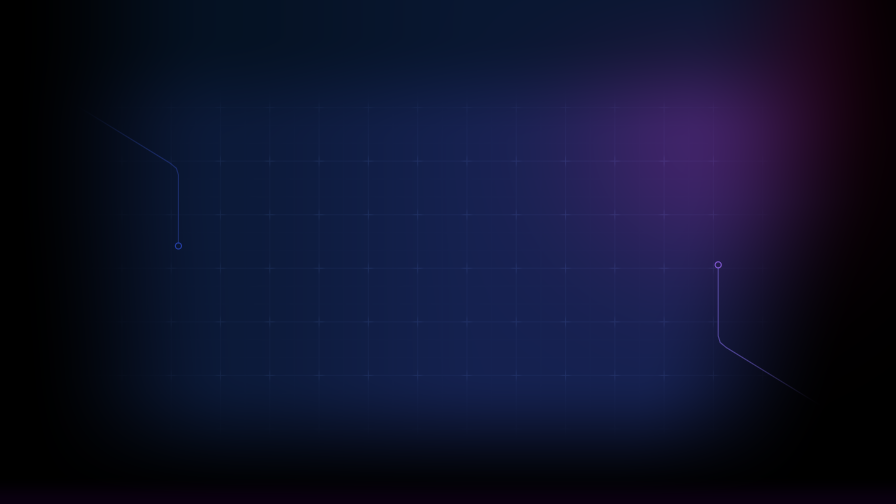
A WebGL 1 fragment shader for this background:

```glsl
precision highp float;
uniform vec2 u_resolution;

#define CELL vec2(0.0978, 0.1063)
#define GRID_ORIGIN vec2(0.8287, 0.574)
#define LEFT_NODE vec2(0.354, 0.512)
#define RIGHT_NODE vec2(1.425, 0.4745)
#define NODE_RADIUS 0.006
#define LINE_HALF_WIDTH 0.0011
#define NAVY vec3(0.045, 0.10, 0.22)
#define INDIGO vec3(0.08, 0.13, 0.31)
#define VIOLET_GLOW vec3(0.17, 0.01, 0.10)
#define WINE_GLOW vec3(0.07, 0.0, 0.035)
#define FLOOR_GLOW vec3(0.04, 0.0, 0.065)
#define GRID_TINT vec3(0.020, 0.026, 0.038)

float gaussian(vec2 offset, vec2 spread) {
  vec2 q = offset / spread;
  return exp(-dot(q, q));
}

float segment(vec2 p, vec2 a, vec2 b) {
  vec2 ab = b - a;
  return length(p - a - ab * clamp(dot(p - a, ab) / dot(ab, ab), 0.0, 1.0));
}

// Antialiased coverage of a thin stroke at distance d
float stroke(float d, float pixel) {
  return clamp(0.5 + (LINE_HALF_WIDTH - d) / pixel, 0.0, 1.0);
}

// Wire hanging from a node at the origin, bending outward and fading
float wire(vec2 q, float pixel) {
  vec2 bendStart = vec2(0.0, -0.141);
  vec2 bendMiddle = vec2(0.004, -0.154);
  vec2 bendEnd = vec2(0.016, -0.164);
  float d = segment(q, vec2(0.0, -NODE_RADIUS), bendStart);
  d = min(d, segment(q, bendStart, bendMiddle));
  d = min(d, segment(q, bendMiddle, bendEnd));
  d = min(d, segment(q, bendEnd, vec2(0.208, -0.282)));
  return stroke(d, pixel) * (1.0 - smoothstep(0.0, 0.21, q.x));
}

float node(vec2 q, float pixel) {
  return stroke(abs(length(q) - NODE_RADIUS), pixel);
}

// Distance to the nearest line of a repeating grid, per axis
vec2 gridDistance(vec2 p, vec2 cell) {
  return abs(mod(p - GRID_ORIGIN + 0.5 * cell, cell) - 0.5 * cell);
}

float grid(vec2 p, float pixel) {
  vec2 d = gridDistance(p, CELL);
  vec2 fine = gridDistance(p, CELL / vec2(2.0, 3.0));
  float columns = stroke(d.x, pixel);
  float rows = stroke(d.y, pixel);
  float crosses = max(columns, rows) * (1.0 - smoothstep(0.004, 0.014, max(d.x, d.y)));
  float faint = max(stroke(fine.x, pixel), stroke(fine.y, pixel));
  return 0.5 * columns + 0.7 * rows + 1.3 * crosses + 0.12 * faint;
}

// Blue field darkened toward the sides and the floor
vec3 field(vec2 p) {
  float slant = 0.25 * max(0.6 - p.y, 0.0);
  float left = smoothstep(0.02, 0.45, p.x - 0.3 * slant);
  float right = 1.0 - smoothstep(1.35, 1.75, p.x + slant);
  float bottom = smoothstep(0.0, 0.26, p.y);
  vec3 color = mix(NAVY, INDIGO, smoothstep(0.4, 1.0, p.x));
  color *= mix(vec3(1.0), vec3(0.42, 0.69, 0.62), smoothstep(0.72, 0.93, p.y));
  return color * left * right * bottom;
}

vec3 glows(vec2 p) {
  vec2 fromViolet = p - vec2(1.40, 0.72);
  float reach = mix(0.27, 0.19, smoothstep(-0.05, 0.05, fromViolet.y));
  vec3 color = VIOLET_GLOW * gaussian(fromViolet, vec2(0.28, reach));
  color += WINE_GLOW * gaussian(p - vec2(1.62, 0.97), vec2(0.14, 0.22));
  return color + FLOOR_GLOW * (1.0 - smoothstep(0.0, 0.055, p.y));
}

void main() {
  float pixel = 1.0 / u_resolution.y;
  vec2 p = gl_FragCoord.xy / u_resolution * vec2(16.0 / 9.0, 1.0);
  vec3 color = field(p) + glows(p);

  // Grid, visible only around the middle
  vec2 inside = smoothstep(vec2(0.1, 0.1), vec2(0.6, 0.3), p)
              * (1.0 - smoothstep(vec2(1.3, 0.72), vec2(1.6, 0.84), p));
  color += GRID_TINT * grid(p, pixel) * inside.x * inside.y;

  // Two wires, the left one turned half around
  vec2 leftLocal = LEFT_NODE - p;
  vec2 rightLocal = p - RIGHT_NODE;
  color = mix(color, vec3(0.12, 0.19, 0.46), 0.8 * wire(leftLocal, pixel));
  color = mix(color, vec3(0.14, 0.24, 0.64), node(leftLocal, pixel));
  color = mix(color, vec3(0.34, 0.29, 0.64), 0.9 * wire(rightLocal, pixel));
  color = mix(color, vec3(0.50, 0.34, 0.82), node(rightLocal, pixel));

  gl_FragColor = vec4(color, 1.0);
}
```
